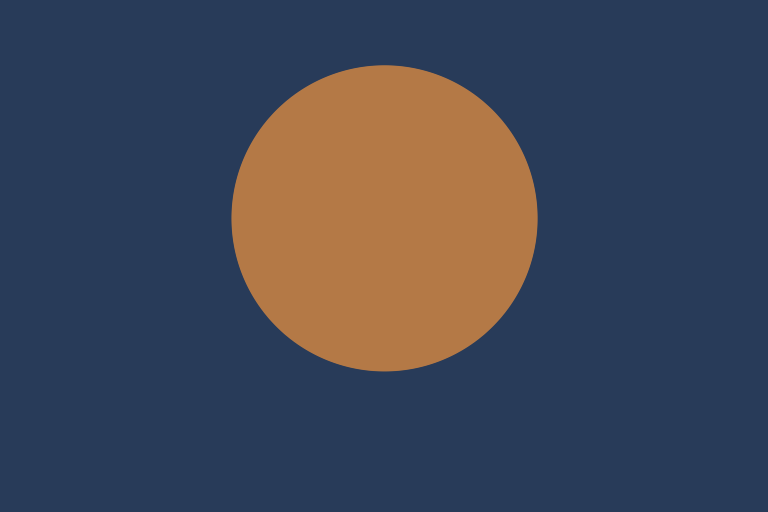
This background is drawn by a Shadertoy shader. Its source:

```glsl
// A flat copper disc on a plain navy field, a little above the centre.
// The disc is a circle distance function, with its edge smoothed over
// about one pixel; lengths are in units of the canvas height.

#define NAVY        vec3(0.157, 0.231, 0.349)
#define COPPER      vec3(0.706, 0.474, 0.274)
#define DISC_CENTRE vec2(0.5007, 0.5735)   // fractions of width and height
#define DISC_RADIUS 0.299                  // fraction of height

// Signed distance to a circle: negative inside, positive outside.
float circleDistance(vec2 point, vec2 centre, float radius) {
    return length(point - centre) - radius;
}

void mainImage(out vec4 fragColor, in vec2 fragCoord) {
    // Square units: height is 1, width is the aspect ratio.
    float aspect = iResolution.x / iResolution.y;
    float pixel = 1.0 / iResolution.y;
    vec2 point = fragCoord * pixel;
    vec2 centre = DISC_CENTRE * vec2(aspect, 1.0);

    // Disc coverage with a smooth rim.
    float edge = circleDistance(point, centre, DISC_RADIUS);
    float disc = 1.0 - smoothstep(-0.6 * pixel, 0.6 * pixel, edge);

    fragColor = vec4(mix(NAVY, COPPER, disc), 1.0);
}
```
